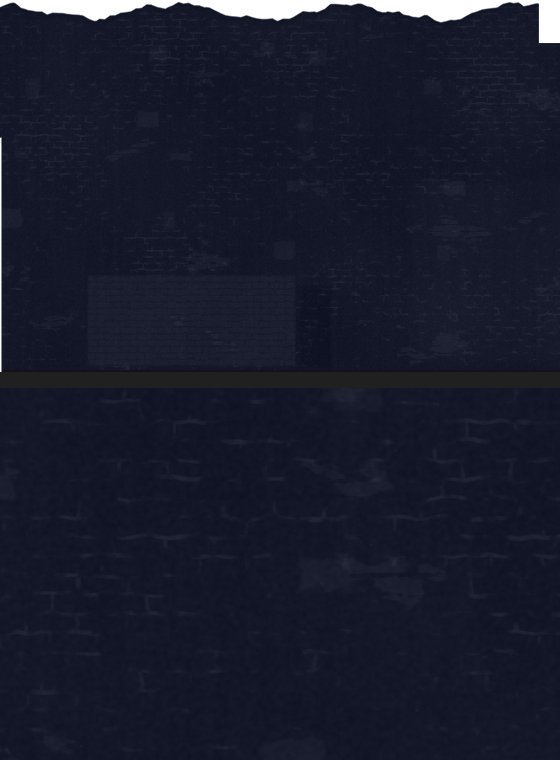
Top, the full canvas; bottom, a detail of the centre.
Reproduce this texture procedurally as a Shadertoy shader.

```glsl
// Dark navy brick wall under a torn white top edge.
// Gradient noise drives worn mortar, ragged plaster and stains; boxes add
// repaired patches and one large faded panel. Units: canvas height = 1.

#define BRICK_SIZE vec2(0.044, 0.0172)
#define JOINT_WIDTH 0.0009
#define JOINT_GLOW 0.30
#define PLASTER_GLOW 0.17
#define PATCH_GLOW 0.20
#define PANEL_GLOW 0.20
#define GRAIN 0.10
#define TEAR_DEPTH 0.032
#define PATCH_COUNT 15
#define WALL_DARK vec3(0.050, 0.066, 0.128)
#define WALL_LIGHT vec3(0.210, 0.220, 0.280)

vec2 hash2(vec2 p) {
    vec3 q = fract(p.xyx * vec3(0.1031, 0.1030, 0.0973));
    q += dot(q, q.yzx + 33.33);
    return fract((q.xx + q.yz) * q.zy);
}

float corner(vec2 cell, vec2 offset) {
    float angle = 6.2832 * hash2(cell).x;
    return dot(vec2(cos(angle), sin(angle)), offset);
}

float gradientNoise(vec2 p) {
    vec2 i = floor(p), f = fract(p);
    vec2 u = f * f * f * (f * (f * 6.0 - 15.0) + 10.0);
    vec2 e = vec2(1.0, 0.0);
    return mix(mix(corner(i, f), corner(i + e, f - e), u.x),
               mix(corner(i + e.yx, f - e.yx), corner(i + 1.0, f - 1.0), u.x), u.y);
}

float fbm(vec2 p) {
    float sum = 0.0, amp = 1.0;
    for (int i = 0; i < 5; i++) {
        sum += amp * gradientNoise(p);
        p = mat2(1.6, 1.2, -1.2, 1.6) * p + 17.3;
        amp *= 0.5;
    }
    return sum;
}

// Signed distance to a box given by its centre and half size.
float boxDistance(vec2 p, vec2 centre, vec2 halfSize) {
    vec2 d = abs(p - centre) - halfSize;
    return length(max(d, 0.0)) + min(max(d.x, d.y), 0.0);
}

float fill(float dist, float soft) {
    return 1.0 - smoothstep(-soft, soft, dist);
}

// Coverage of mortar lines: x = bed joints, y = upright joints.
vec2 mortar(vec2 p, float px) {
    vec2 g = p / BRICK_SIZE;
    g.x += 0.5 * mod(floor(g.y), 2.0) + 0.25 * hash2(vec2(floor(g.y), 4.0)).x;
    vec2 d = (0.5 - abs(fract(g) - 0.5)) * BRICK_SIZE;
    return 1.0 - smoothstep(vec2(JOINT_WIDTH), vec2(JOINT_WIDTH + max(px, 0.0018)), d.yx);
}

// Straight-sided zigzag with values from -0.5 to 0.5.
float zigzag(float x) {
    float i = floor(x);
    return mix(hash2(vec2(i, 7.0)).x, hash2(vec2(i + 1.0, 7.0)).x, fract(x)) - 0.5;
}

float wallTone(vec2 p, float px) {
    vec2 wobble = vec2(gradientNoise(p * 45.0), gradientNoise(p * 45.0 + 31.0));
    vec2 q = p + 0.0045 * wobble;
    vec2 joints = mortar(q, px);
    float ragged = fbm(p * vec2(34.0, 48.0) + 5.0);

    // Broad stains, streaks and fine grain
    float region = fbm(p * 2.6 + 9.0);
    float tone = 0.15 + 0.09 * region + 0.035 * ragged;
    tone += 0.05 * gradientNoise(p * vec2(75.0, 5.0));
    tone += GRAIN * (gradientNoise(p * 150.0) + 0.6 * gradientNoise(p * 290.0));
    tone += 0.06 * fill(boxDistance(q, vec2(1.32, 0.27), vec2(0.21, 0.24)), 0.02);

    // Plaster remnants, bitten along the brick courses
    float remnant = fbm(p * vec2(4.5, 9.0) + 21.0) + 0.22 * ragged - 0.18 * joints.x;
    tone += PLASTER_GLOW * smoothstep(0.40, 0.48, remnant);

    // Small repaired patches
    float patches = 0.0;
    for (int i = 0; i < PATCH_COUNT; i++) {
        vec2 r = hash2(vec2(float(i), 53.0));
        vec2 centre = fract(float(i + 1) * vec2(0.7549, 0.5698)) * vec2(1.5, 0.62) + vec2(0.0, 0.24);
        float d = boxDistance(q, centre, mix(vec2(0.012, 0.010), vec2(0.032, 0.028), r));
        patches = max(patches, (0.5 + 0.5 * r.x) * fill(d + 0.006 * ragged, max(px, 0.003)));
    }
    tone += PATCH_GLOW * patches;

    // Faded panel with dark joints, beside a dark gutter
    float panel = fill(boxDistance(p, vec2(0.515, 0.138), vec2(0.279, 0.122)) + 0.002 * ragged, px);
    tone += panel * (PANEL_GLOW - 0.10 * joints.x - 0.05 * joints.y);
    tone -= 0.10 * fill(boxDistance(q, vec2(0.845, 0.12), vec2(0.045, 0.11)), 0.012);

    // Broken mortar and crumbs
    float worn = smoothstep(0.0, 0.65, ragged + 0.7 * fbm(p * 3.5 + 40.0) + 0.25 * (p.y - 0.5));
    float lines = max(joints.x, 0.75 * joints.y);
    tone += JOINT_GLOW * worn * lines * (1.0 - 0.8 * panel);
    tone += 0.22 * smoothstep(0.62, 0.85, fbm(p * 60.0 + 80.0) + 0.25 * region);
    return clamp(tone, 0.0, 1.0);
}

void mainImage(out vec4 fragColor, in vec2 fragCoord) {
    float px = 1.0 / iResolution.y;
    vec2 p = fragCoord * px;
    float right = iResolution.x * px;

    // Torn top, stepped right corner and thin left gap
    float tear = 1.0 - TEAR_DEPTH + 0.018 * cos(13.5 * p.x);
    tear += 0.019 * zigzag(p.x * 27.0) + 0.008 * zigzag(p.x * 71.0 + 3.0);
    float white = smoothstep(-px, px, p.y - tear);
    white = max(white, fill(max(right - 0.057 - p.x, 0.884 - p.y), 0.5 * px));
    white = max(white, fill(max(p.x - 0.004, p.y - 0.63), 0.5 * px));

    // Shaded rim below the tear and a dark plum base line
    float tone = wallTone(p, px) * mix(0.45, 1.0, smoothstep(0.0, 0.022, tear - p.y));
    vec3 wall = mix(WALL_DARK, WALL_LIGHT, tone);
    wall = mix(wall, vec3(0.09, 0.05, 0.11), fill(p.y - 0.005, px));
    fragColor = vec4(mix(wall, vec3(1.0), white), 1.0);
}
```
